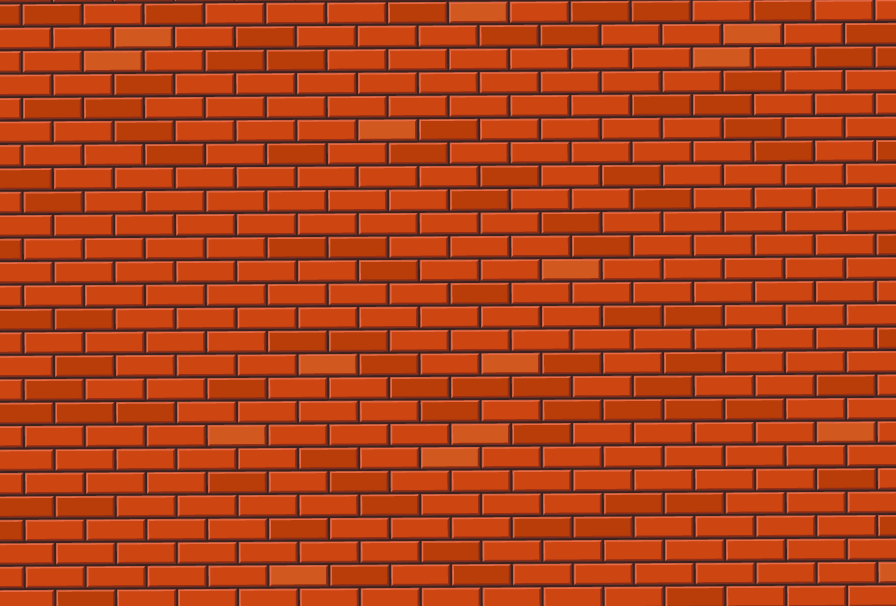
Reproduce this texture procedurally as a WebGL 1 fragment shader.

```glsl
precision highp float;
// Slightly tilted running-bond brick wall with bevelled bricks in three tones.

uniform vec2 u_resolution;

const float BRICKS_ACROSS = 14.71;
const float ROW_HEIGHT = 0.3847; // in brick lengths

float hash(vec2 p) {
  return fract(sin(dot(p, vec2(127.1, 311.7))) * 43758.5453);
}

// Mostly orange, some dark, a few pale; the tones recur every ten bricks.
vec3 faceColor(vec2 brick) {
  float pick = hash(vec2(mod(brick.x, 10.0), brick.y) + 3.0);
  if (pick < 0.055) return vec3(0.82, 0.35, 0.12);
  if (pick < 0.275) return vec3(0.725, 0.24, 0.03);
  return vec3(0.805, 0.275, 0.07);
}

// p is in brick lengths, measured from the top left corner.
vec3 wallColor(vec2 p) {
  // Tilt, then shift every other row by half a brick
  p += 0.0055 * vec2(-p.y, p.x) - vec2(0.354, 0.056);
  float row = floor(p.y / ROW_HEIGHT);
  p.x -= 0.5 * mod(row, 2.0);
  float column = floor(p.x);

  // Distances from the lit (top, left) and shaded (bottom, right) edges
  vec2 local = p - vec2(column, row * ROW_HEIGHT);
  vec2 opposite = vec2(1.0, ROW_HEIGHT) - local;
  float lit = min(local.x, local.y) - 0.015;
  float shaded = min(opposite.x, opposite.y) - 0.015;

  // Mortar, then the two-step bevels, then the face
  if (min(lit, shaded) < 0.0) return vec3(0.24, 0.13, 0.11);
  if (shaded < lit) {
    if (shaded < 0.019) return vec3(0.42, 0.18, 0.14);
    if (shaded < 0.038) return vec3(0.58, 0.18, 0.08);
  } else {
    if (lit < 0.010) return vec3(0.68, 0.34, 0.25);
    if (lit < 0.031) return vec3(0.91, 0.42, 0.27);
  }
  return faceColor(vec2(column, row));
}

void main() {
  // Average a 4 x 4 grid of samples to smooth the edges
  vec3 color = vec3(0.0);
  for (int j = 0; j < 4; j++) {
    for (int i = 0; i < 4; i++) {
      vec2 pixel = gl_FragCoord.xy + (vec2(float(i), float(j)) - 1.5) / 4.0;
      pixel.y = u_resolution.y - pixel.y;
      color += wallColor(pixel / u_resolution.x * BRICKS_ACROSS);
    }
  }
  gl_FragColor = vec4(color / 16.0, 1.0);
}
```
